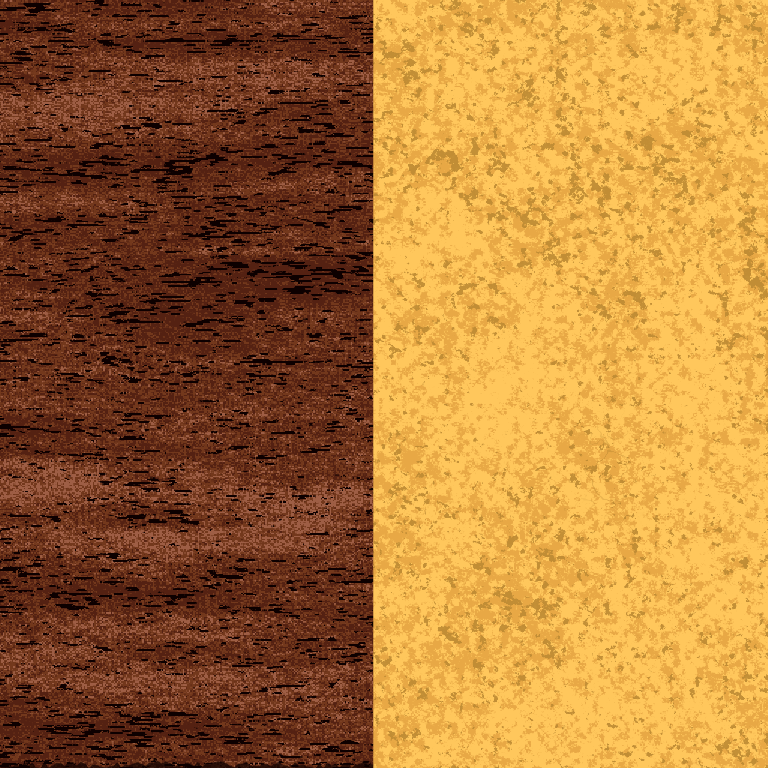
Reproduce this texture procedurally as a WebGL 2 fragment shader.

```glsl
#version 300 es
precision highp float;

#define SEAM 0.486
#define GRAIN_CELLS 512.0
#define GRAIN_AMOUNT 0.42
#define FIBRE_AMOUNT 0.48
#define PORE_ROWS 400.0
#define PORE_LEVEL 0.17
#define PALE_LEVEL 0.19
#define HAZE_LEVEL 0.55
#define SPECK_LEVEL 0.70

uniform vec2 u_resolution;
out vec4 outColor;

const vec3 PORE = vec3(0.05, 0.0, 0.0);
const vec3 DARK_WOOD = vec3(0.33, 0.13, 0.07);
const vec3 BROWN_WOOD = vec3(0.45, 0.22, 0.11);
const vec3 PALE_WOOD = vec3(0.62, 0.37, 0.27);
const vec3 GOLD = vec3(1.0, 0.78, 0.36);
const vec3 OCHRE = vec3(0.91, 0.66, 0.27);
const vec3 TARNISH = vec3(0.74, 0.54, 0.20);

float hash(vec2 p) {
  return fract(sin(dot(p, vec2(127.1, 311.7))) * 43758.5453);
}

float noise(vec2 p) {
  vec2 i = floor(p), f = fract(p);
  f = f * f * (3.0 - 2.0 * f);
  return mix(mix(hash(i), hash(i + vec2(1, 0)), f.x),
             mix(hash(i + vec2(0, 1)), hash(i + vec2(1, 1)), f.x), f.y);
}

float fbm(vec2 p) {
  float sum = 0.0, amp = 0.5;
  for (int i = 0; i < 4; i++) {
    sum += amp * noise(p);
    p = mat2(0.96, 0.28, -0.28, 0.96) * p * 2.03 + 17.3;
    amp *= 0.55;
  }
  return sum / 1.0094;
}

// Fractal noise drawn out along x, without rotation
float fibres(vec2 p) {
  return 0.5 * noise(p) + 0.3 * noise(p * 2.1 + 9.0) + 0.2 * noise(p * 4.3 + 23.0);
}

// Soft elliptical patch
float patchAt(vec2 p, vec2 centre, vec2 radius) {
  vec2 d = (p - centre) / radius;
  return exp(-dot(d, d));
}

// Broad light and dark bands along the plank
float woodTone(vec2 p) {
  float light = patchAt(p, vec2(0.04, 0.86), vec2(0.14, 0.05))
              + patchAt(p, vec2(0.18, 0.37), vec2(0.40, 0.055))
              + patchAt(p, vec2(0.20, 0.29), vec2(0.22, 0.025))
              + patchAt(p, vec2(0.12, 0.13), vec2(0.40, 0.035))
              + 0.6 * patchAt(p, vec2(0.08, 0.49), vec2(0.14, 0.025));
  float dark = patchAt(p, vec2(0.36, 0.67), vec2(0.24, 0.09))
             + patchAt(p, vec2(0.28, 0.57), vec2(0.11, 0.03))
             + 0.7 * patchAt(p, vec2(0.04, 0.62), vec2(0.16, 0.04))
             + 0.5 * patchAt(p, vec2(0.15, 0.785), vec2(0.40, 0.025))
             + 0.6 * patchAt(p, vec2(0.20, 0.97), vec2(0.40, 0.03))
             + patchAt(p, vec2(0.06, 0.45), vec2(0.20, 0.014))
             + 1.5 * patchAt(p, vec2(0.08, 0.228), vec2(0.22, 0.016))
             + 1.1 * patchAt(p, vec2(0.20, 0.045), vec2(0.30, 0.016));
  return 0.12 * light - 0.12 * dark;
}

vec3 wood(vec2 p, float grain) {
  vec2 q = p + vec2(0.0, 0.012 * (noise(p * vec2(5.0, 8.0)) - 0.5));
  float tone = woodTone(q) + FIBRE_AMOUNT * (fibres(q * vec2(5.0, 34.0)) - 0.5);
  float fibre = noise(q * vec2(90.0, 340.0)) - 0.5;
  float shade = tone + 0.25 * fibre + GRAIN_AMOUNT * (grain - 0.5);
  vec3 col = mix(DARK_WOOD, BROWN_WOOD, smoothstep(-0.08, 0.03, shade));
  col = mix(col, PALE_WOOD, smoothstep(-0.04, 0.06, shade - PALE_LEVEL));

  // Thin dark pores, shifted at random from row to row, and the ragged lower edge
  float row = floor(q.y * PORE_ROWS);
  float pore = noise(vec2(q.x * 72.0 + 50.0 * hash(vec2(row, 7.0)), row));
  pore += 0.75 * tone + 0.35 * (noise(q * vec2(22.0, 130.0)) - 0.5) + 0.16 * (grain - 0.5);
  col = mix(PORE, col, smoothstep(-0.04, 0.04, pore - PORE_LEVEL));
  float ragged = 0.009 * noise(vec2(p.x * 190.0, 3.0));
  return mix(col, PORE, 0.7 * (1.0 - smoothstep(-0.001, 0.001, p.y - ragged)));
}

// Where the gilding is worn (positive) or clean (negative)
float goldWear(vec2 p) {
  float worn = patchAt(p, vec2(0.77, 0.86), vec2(0.14, 0.12))
             + 0.8 * patchAt(p, vec2(0.72, 0.72), vec2(0.16, 0.08))
             + 0.7 * patchAt(p, vec2(0.53, 0.89), vec2(0.07, 0.10))
             + 0.6 * patchAt(p, vec2(0.52, 0.55), vec2(0.07, 0.08))
             + 0.5 * patchAt(p, vec2(0.97, 0.83), vec2(0.08, 0.18))
             + 0.9 * patchAt(p, vec2(0.98, 0.15), vec2(0.09, 0.12))
             + 0.4 * patchAt(p, vec2(0.70, 0.21), vec2(0.20, 0.08));
  float clean = patchAt(p, vec2(0.72, 0.45), vec2(0.24, 0.11))
              + 0.6 * patchAt(p, vec2(0.55, 0.10), vec2(0.10, 0.16));
  return worn - 0.6 * clean;
}

vec3 gold(vec2 p, float grain) {
  float wear = goldWear(p);
  float cloud = fbm(p * 10.0 + 5.0) - 0.5;
  float haze = fbm(p * 125.0) + 0.45 * cloud + 0.07 * wear + 0.22 * (grain - 0.5);
  vec3 col = mix(GOLD, OCHRE, smoothstep(-0.09, 0.10, haze - HAZE_LEVEL));

  // Clustered tarnish flecks
  float fleck = fbm(p * 110.0 + 31.0) + 0.3 * cloud + 0.09 * wear + 0.06 * (grain - 0.5);
  col = mix(col, TARNISH, 0.9 * smoothstep(-0.04, 0.04, fleck - SPECK_LEVEL));

  // Hairline cracks
  float vein = abs(fbm(p * 24.0 + 8.0) - 0.5);
  float crack = (1.0 - smoothstep(0.004, 0.018, vein)) * patchAt(p, vec2(0.79, 0.39), vec2(0.035, 0.05));
  return mix(col, TARNISH, 0.6 * crack);
}

void main() {
  vec2 p = gl_FragCoord.xy / u_resolution;
  float grain = hash(floor(p * GRAIN_CELLS));
  float edge = 0.75 / u_resolution.x;
  float side = smoothstep(SEAM - edge, SEAM + edge, p.x);
  outColor = vec4(mix(wood(p, grain), gold(p, grain), side), 1.0);
}
```
